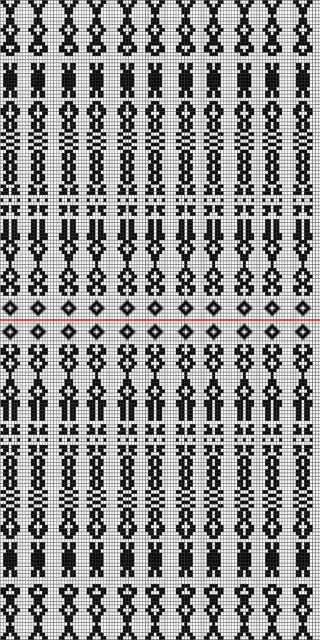
Write a Shadertoy shader that draws this pattern.

```glsl
// Mirrored charted bands: paired columns of stepped beads on a fine grid, split by a red line.

const vec2  CELLS       = vec2(114.8, 184.2); // grid cells across and down
const float GRID_SHIFT  = 0.15;               // sideways grid offset, in cells
const float PERIOD      = 21.0;               // cells per pair of columns
const float PAIR_GAP    = 10.0;               // cells between the two columns
const float FIRST_AXIS  = 3.0;                // cell holding the first axis
const float GRID_WIDTH  = 0.20;               // line width, in cells
const float RED_WIDTH   = 0.0026;             // of canvas height
const float GEM_CENTRE  = 0.0185;             // gem distance from the red line
const float GEM_PEAK    = 0.0087;             // radius of its darkest rim
const float GEM_SOFT    = 0.0074;             // fade on each side of the rim
const int   SAMPLES     = 4;                  // per pixel side

const vec3 PAPER    = vec3(0.97);
const vec3 INK      = vec3(0.03);
const vec3 GRID     = vec3(0.47);
const vec3 INK_GRID = vec3(0.20);
const vec3 RED      = vec3(0.92, 0.10, 0.10);

bool within(int v, int lo, int hi) { return v >= lo && v <= hi; }

// Hollow stepped diamond, five rows high and seven cells wide.
bool bead(int side, int row, int middle) {
    int reach = 3 - abs(row - middle);
    return reach > 0 && within(side, reach == 1 ? 0 : reach - 1, reach);
}

// Braided bar with a solid tie on every third row.
bool braid(int side, int row) {
    return row % 3 == 0 ? side <= 1 : within(side, 1, 2);
}

// Whether a cell is inked; side counts from the axis, row from the red line.
bool motif(int side, int row) {
    if (row < 7 || side > 3) return false;
    if (row < 10) return within(side, row == 8 ? 2 : 1, row == 7 ? 2 : 3); // feet
    if (row < 15) return bead(side, row, 12);
    if (row < 18) return side <= (row == 17 ? 1 : 0);                      // stem
    if (row < 23) return bead(side, row, 20);
    if (row < 29) return within(side, 1, row < 25 ? 3 : 2);                // legs
    if (row < 39) {                                                        // spark
        int away = abs(row - 34);
        if (away == 0) return side == 0 || side == 3;
        if (away == 1 || away == 5) return false;
        return within(side, away == 4 ? 2 : 1, away == 3 ? 2 : 3);
    }
    if (row < 49) return braid(side, row);
    if (row < 54) return row % 2 == 1 ? side >= 2 : side <= 1;             // checks
    if (row < 59) return braid(side, row);
    if (row < 63) return within(side, row == 62 ? 0 : max(61 - row, 1), min(63 - row, 3)); // arch
    if (row < 64) return false;
    if (row < 74) {                                                        // baluster
        float away = abs(float(row) - 68.5);
        if (away > 3.0) return within(side, 1, 2);
        return side <= (away > 2.0 ? 1 : 2);
    }
    if (row < 76) return false;
    if (row < 81) return bead(side, row, 78) || (row == 79 && side == 0) || (row == 77 && side == 3);
    if (row < 86) return bead(side, row, 83);
    if (row < 89) return side <= (row == 87 ? 0 : 1);                      // stem
    return bead(side, row, 91);
}

// Signed distance in cells to the nearest column axis.
float axisOffset(float x) {
    float local = mod(x - FIRST_AXIS - 0.5 + 0.5 * (PERIOD - PAIR_GAP), PERIOD)
                - 0.5 * (PERIOD - PAIR_GAP);
    return local < 0.5 * PAIR_GAP ? local : local - PAIR_GAP;
}

vec3 chart(vec2 uv) {
    float fromLine = abs(uv.y - 0.5);
    vec2 cell = vec2(uv.x * CELLS.x - GRID_SHIFT, fromLine * CELLS.y);

    // Stepped motifs and grid
    float side = abs(axisOffset(floor(cell.x) + 0.5));
    bool inked = motif(int(side + 0.5), int(cell.y));
    vec2 toEdge = 0.5 - abs(fract(cell) - 0.5);
    bool onGrid = min(toEdge.x, toEdge.y) < 0.5 * GRID_WIDTH;
    vec3 color = inked ? (onGrid ? INK_GRID : INK) : (onGrid ? GRID : PAPER);

    // Soft hollow gems beside the red line
    float aspect = iResolution.x / iResolution.y;
    float across = abs(axisOffset(cell.x)) / CELLS.x * aspect;
    float radius = across + abs(fromLine - GEM_CENTRE);
    float rim = 1.0 - smoothstep(0.1, 1.0, abs(radius - GEM_PEAK) / GEM_SOFT);
    color = mix(color, INK, rim);

    return fromLine < 0.5 * RED_WIDTH ? RED : color;
}

void mainImage(out vec4 fragColor, in vec2 fragCoord) {
    // Average a regular sub-pixel lattice to smooth every edge
    vec3 total = vec3(0.0);
    for (int j = 0; j < SAMPLES; j++)
        for (int i = 0; i < SAMPLES; i++) {
            vec2 jitter = (vec2(i, j) + 0.5) / float(SAMPLES) - 0.5;
            total += chart((fragCoord + jitter) / iResolution.xy);
        }
    fragColor = vec4(total / float(SAMPLES * SAMPLES), 1.0);
}
```
